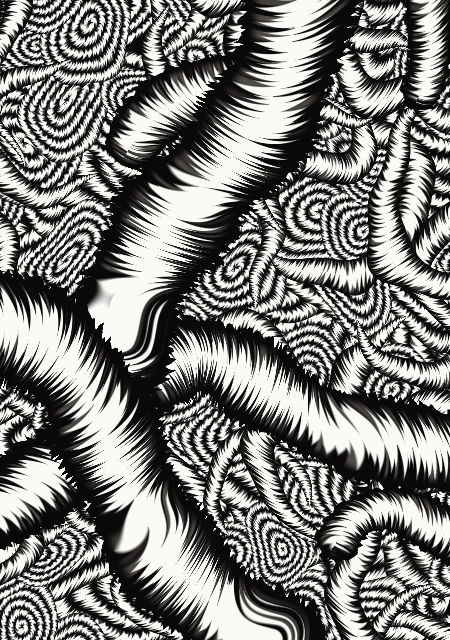
This pattern is drawn by a Shadertoy shader. Its source:

```glsl
#define SOFT max(0.0016, 0.8 / iResolution.y)
#define BORDER 0.16
#define STROKE_MIN 0.2
#define STROKE_MAX 0.9
#define SLANT 0.5
#define BEND 0.35
#define WOBBLE 0.012
#define INK vec3(0.04, 0.03, 0.03)
#define WASH vec3(0.30, 0.29, 0.28)
#define PAPER vec3(0.98, 0.98, 0.97)

float hash(vec2 p) {
    return fract(sin(dot(p, vec2(127.1, 311.7))) * 43758.5453);
}

float streak(float x, float seed) {
    float i = floor(x);
    return mix(hash(vec2(i, seed)), hash(vec2(i + 1.0, seed)), smoothstep(0.0, 1.0, x - i));
}

// Distance to bare paper between tapering strokes that grow from the edge
float comb(float edge, float s, float period, float w, float seed) {
    float u = s / period;
    float tip = 1.0 - abs(2.0 * fract(u) - 1.0);
    float len = mix(STROKE_MIN, STROKE_MAX, hash(vec2(floor(u), seed)));
    float field = edge - BORDER - len * pow(tip, 1.2);
    return field / length(vec2(1.0 / w, 2.0 * len / period));
}

// Hatched band: d runs from -1 to 1 across, s along, w is the half width
vec3 band(float d, float s, float w, float seed) {
    float edge = 1.0 - abs(d);
    float lean = s + w * (SLANT * d + BEND * d * d);
    float period = 0.005 + 0.11 * w;
    float side = seed + 7.0 * step(0.0, d);
    float gap = min(comb(edge, lean, period, w, side),
                    comb(edge, lean + 0.3 * period, period * 1.7, w, side + 3.0));
    float wash = smoothstep(0.45, 0.95, streak(lean / period * 2.5, side));
    wash *= smoothstep(0.02, 0.3, edge);
    return mix(mix(INK, WASH, wash), PAPER, smoothstep(-SOFT, SOFT, gap));
}

// Scattered nests of rings; a short span and inner > 0 leave single arcs
void swirls(inout vec3 col, vec2 p, float cell, float density,
            float rings, float inner, float span, float seed) {
    vec2 home = floor(p / cell);
    for (int j = -1; j <= 1; j++)
    for (int i = -1; i <= 1; i++) {
        vec2 id = home + vec2(i, j);
        vec2 key = id + seed;
        if (hash(key) > density) continue;
        vec2 jitter = vec2(hash(key + 11.3), hash(key + 23.7));
        vec2 q = p - (id + 0.25 + 0.5 * jitter) * cell;
        float turn = 6.2832 * hash(key + 37.1);
        q = mat2(cos(turn), sin(turn), -sin(turn), cos(turn)) * q;
        q.y *= mix(1.0, 1.6, hash(key + 41.9));

        float radius = cell * mix(0.75, 1.15, hash(key + 53.3));
        float r = length(q);
        float w = 0.5 * radius / rings;
        float ring = floor(0.5 * r / w);
        if (ring >= rings || ring < inner) continue;
        float angle = atan(q.y, q.x);
        float taper = 1.0 - pow(abs(angle) / span, 4.0);
        if (taper <= 0.05) continue;
        float d = (r / w - 2.0 * ring - 1.0) / taper;
        float rim = span > 3.2 ? radius - r : (1.0 - abs(d)) * w;
        float along = angle * (2.0 * ring + 1.0) * w;
        vec3 hatch = band(d, along, w * taper, 50.0 * hash(key + 61.0) + ring);
        col = mix(col, hatch, smoothstep(0.0, SOFT, rim));
    }
}

vec2 bezier(vec2 a, vec2 b, vec2 c, vec2 d, float t) {
    float m = 1.0 - t;
    return m * m * m * a + 3.0 * m * m * t * b + 3.0 * m * t * t * c + t * t * t * d;
}

// Thick limb along a cubic curve with a frayed outline
void limb(inout vec3 col, vec2 p, vec2 a, vec2 b, vec2 c, vec2 d, float w) {
    float t = 0.0, best = 1e3;
    for (int i = 0; i <= 16; i++) {
        float k = float(i) / 16.0;
        float gap = distance(p, bezier(a, b, c, d, k));
        if (gap < best) { best = gap; t = k; }
    }
    if (best > 2.0 * w) return;
    vec2 q, tangent;
    for (int i = 0; i < 4; i++) {
        float m = 1.0 - t;
        q = p - bezier(a, b, c, d, t);
        tangent = 3.0 * (m * m * (b - a) + 2.0 * m * t * (c - b) + t * t * (d - c));
        t = clamp(t + dot(q, tangent) / dot(tangent, tangent), 0.0, 1.0);
    }
    q = p - bezier(a, b, c, d, t);
    tangent = normalize(tangent);
    float s = t * (distance(a, b) + distance(b, c) + distance(c, d)) + dot(q, tangent);
    float across = length(q) * sign(tangent.x * q.y - tangent.y * q.x);
    w *= 1.0 + 0.1 * sin(s * 21.0 + a.x * 30.0);
    float x = across / w;
    float fray = 1.0 + 0.25 * streak((s + SLANT * across) / 0.005, a.y + sign(x));
    vec3 hatch = band(x, s, w, a.x * 40.0 + 3.0);
    col = mix(col, hatch, smoothstep(0.0, SOFT, (fray - abs(x)) * w));
}

void mainImage(out vec4 fragColor, in vec2 fragCoord) {
    vec2 p = fragCoord / iResolution.y;
    vec2 bent = p + WOBBLE * (sin(p.yx * 23.0 + 1.0) + 0.5 * sin(p.yx * 51.0 + 4.0));
    vec3 col = INK;

    // Tangled ground, from wide nests to fine ones, then loose arcs
    swirls(col, bent, 0.13, 1.0, 4.0, 0.0, 7.0, 3.0);
    swirls(col, bent, 0.09, 0.4, 5.0, 0.0, 7.0, 19.0);
    swirls(col, bent, 0.15, 0.5, 3.0, 2.0, 1.9, 31.0);
    swirls(col, bent, 0.21, 0.45, 4.0, 3.0, 1.6, 47.0);

    // Large limbs in front
    limb(col, p, vec2(0.67, 1.04), vec2(0.67, 0.96), vec2(0.68, 0.9), vec2(0.66, 0.86), 0.032);
    limb(col, p, vec2(0.53, 0.16), vec2(0.58, 0.24), vec2(0.66, 0.2), vec2(0.74, 0.13), 0.033);
    limb(col, p, vec2(-0.03, 0.19), vec2(0.03, 0.22), vec2(0.07, 0.25), vec2(0.12, 0.29), 0.055);
    limb(col, p, vec2(0.39, 0.88), vec2(0.33, 0.85), vec2(0.26, 0.86), vec2(0.21, 0.78), 0.045);
    limb(col, p, vec2(0.25, 0.425), vec2(0.39, 0.505), vec2(0.39, 0.297), vec2(0.74, 0.295), 0.056);
    limb(col, p, vec2(0.475, 1.04), vec2(0.436, 0.69), vec2(0.267, 0.77), vec2(0.182, 0.47), 0.078);
    limb(col, p, vec2(-0.03, 0.505), vec2(0.247, 0.44), vec2(0.104, 0.167), vec2(0.42, 0.0), 0.072);
    fragColor = vec4(col, 1.0);
}
```
